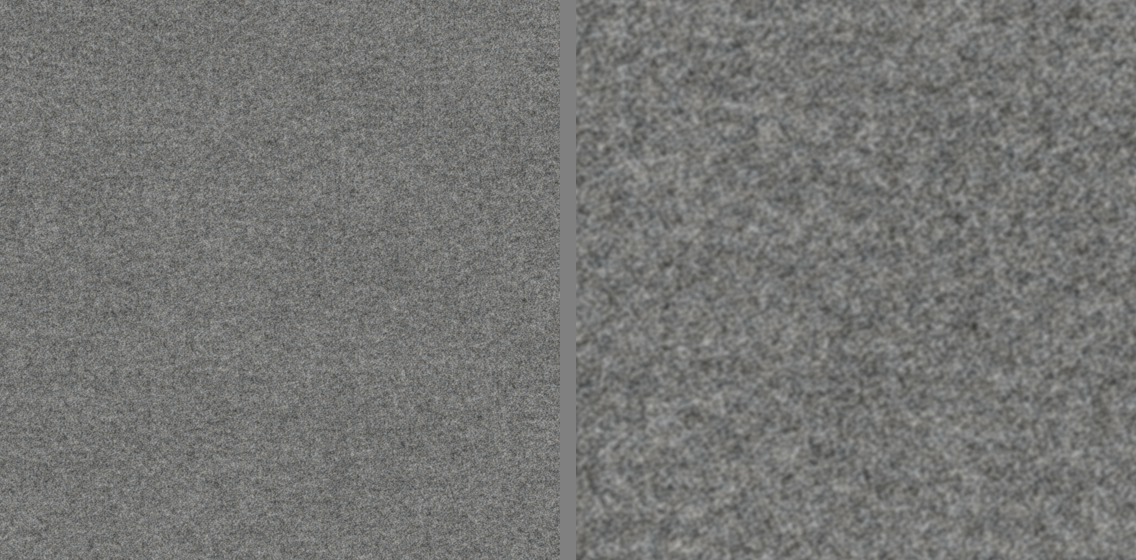
Left: the whole. Right: its middle third, enlarged.
Reproduce this texture procedurally as a Shadertoy shader.

```glsl
float hash(vec2 cell) {
    vec3 p = fract(vec3(cell.xyx) * vec3(0.1031, 0.1030, 0.0973));
    p += dot(p, p.yzx + 33.33);
    return fract((p.x + p.y) * p.z);
}

float cornerSlope(vec2 cell, vec2 offset) {
    float angle = 6.2832 * hash(cell);
    return dot(vec2(cos(angle), sin(angle)), offset);
}

float gradientNoise(vec2 p) {
    vec2 cell = floor(p), f = p - cell;
    vec2 u = f * f * f * (f * (f * 6.0 - 15.0) + 10.0);
    vec2 e = vec2(1.0, 0.0);
    float low = mix(cornerSlope(cell, f), cornerSlope(cell + e, f - e), u.x);
    float high = mix(cornerSlope(cell + e.yx, f - e.yx), cornerSlope(cell + 1.0, f - 1.0), u.x);
    return mix(low, high, u.y);
}

// Short fibres lying along one direction
float fibres(vec2 uv, float angle, vec2 density) {
    vec2 along = vec2(cos(angle), sin(angle));
    vec2 across = vec2(-along.y, along.x);
    return gradientNoise(vec2(dot(uv, along), dot(uv, across)) * density + angle * 71.0 + 300.0);
}

void mainImage(out vec4 fragColor, in vec2 fragCoord) {
    vec2 uv = fragCoord / iResolution.y;

    // Fine felted grain: crossing fibres and a crisp dust
    float grain = 0.115 * fibres(uv, 0.75, vec2(150.0, 270.0));
    grain += 0.095 * fibres(uv, 2.2, vec2(160.0, 280.0));
    grain += 0.125 * fibres(uv, 0.3, vec2(310.0, 340.0));

    // Soft clumps, slightly wider than tall, over faint broad shading
    float clumps = 0.095 * gradientNoise(uv * vec2(66.0, 92.0) + 17.0);
    clumps += 0.065 * gradientNoise(uv * vec2(115.0, 140.0) + 53.0);
    clumps += 0.045 * gradientNoise(uv * vec2(19.0, 33.0) + 91.0);
    clumps += 0.022 * gradientNoise(uv * vec2(4.0, 7.0) + 29.0);

    // Small dark knots
    float knots = smoothstep(0.28, 0.55, gradientNoise(uv * vec2(88.0, 96.0) + 140.0));

    // Barely visible upright knit ribs
    float ribPatch = smoothstep(-0.2, 0.4, gradientNoise(uv * 14.0 + 210.0));
    float ribs = 0.012 * ribPatch * sin(6.2832 * (uv.x * 128.0 + 0.3 * gradientNoise(uv * 40.0)));

    float tone = 0.459 + grain + clumps + ribs - 0.055 * knots;

    // Cool and warm wool mixed into the grey
    float warmth = gradientNoise(uv * vec2(70.0, 95.0) + 180.0) + 0.6 * gradientNoise(uv * 210.0 + 60.0);
    vec3 wool = vec3(tone) + vec3(0.0, 0.002, -0.005) + vec3(0.016, 0.002, -0.014) * warmth;

    fragColor = vec4(clamp(wool, 0.0, 1.0), 1.0);
}
```
